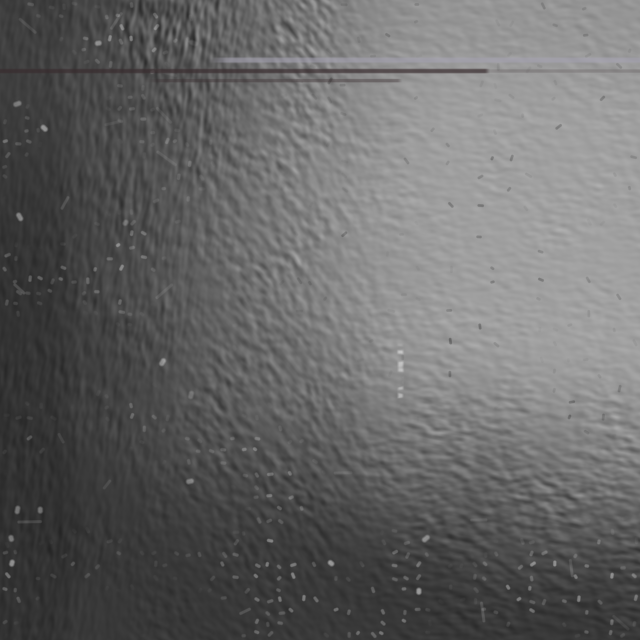
Reproduce this texture procedurally as a WebGL 1 fragment shader.

```glsl
precision highp float;
// Dark glossy sheet of wrinkled film under a soft light at the upper right.
// A broad glow is embossed with directional gradient-noise relief, then
// specks, pits, fine scratches and thin horizontal scan lines are laid on top.

uniform vec2 u_resolution;

vec2 hash2(vec2 p) {
  vec3 q = fract(p.xyx * vec3(0.1031, 0.1030, 0.0973));
  q += dot(q, q.yzx + 33.33);
  return fract((q.xx + q.yz) * q.zy);
}

vec2 direction(float angle) {
  return vec2(cos(angle), sin(angle));
}

float cornerSlope(vec2 cell, vec2 offset) {
  return dot(direction(6.2832 * hash2(cell).x), offset);
}

float gradientNoise(vec2 p) {
  vec2 i = floor(p), f = fract(p);
  vec2 u = f * f * f * (f * (f * 6.0 - 15.0) + 10.0);
  vec2 e = vec2(1.0, 0.0);
  float low = mix(cornerSlope(i, f), cornerSlope(i + e, f - e), u.x);
  float high = mix(cornerSlope(i + e.yx, f - e.yx), cornerSlope(i + 1.0, f - 1.0), u.x);
  return mix(low, high, u.y);
}

// Height of wrinkles that run along the given angle
float wrinkles(vec2 p, float angle, vec2 frequency) {
  vec2 along = direction(angle);
  vec2 q = vec2(dot(p, along), dot(p, vec2(-along.y, along.x))) * frequency + 60.0;
  return gradientNoise(q) + 0.5 * gradientNoise(q * 1.9 + 17.0);
}

// Wrinkles upright at the left, diagonal in the middle, flat at the right
float surfaceHeight(vec2 p, float upright, float flatness) {
  float diagonal = (1.0 - upright) * (1.0 - flatness);
  return upright * wrinkles(p, 1.5, vec2(32.0, 78.0))
       + diagonal * wrinkles(p, -0.9, vec2(42.0, 76.0))
       + flatness * wrinkles(p, -0.2, vec2(38.0, 80.0));
}

float segmentDistance(vec2 p, vec2 a, vec2 b) {
  vec2 ab = b - a;
  return length(p - a - ab * clamp(dot(p - a, ab) / dot(ab, ab), 0.0, 1.0));
}

// One randomly turned short stroke in a share of the grid cells
float strokes(vec2 p, float cells, float share, float reach, float radius, float seed) {
  vec2 q = p * cells, cell = floor(q);
  vec2 place = hash2(cell + seed), kind = hash2(cell + seed + 41.0);
  vec2 centre = 0.5 + 0.4 * (place - 0.5);
  vec2 arm = direction(6.2832 * kind.y) * reach * (0.3 + 0.7 * place.x);
  float d = segmentDistance(fract(q), centre - arm, centre + arm);
  float strength = step(kind.x, share) * (0.4 + 0.6 * place.y);
  return strength * (1.0 - smoothstep(radius * 0.25, radius, d));
}

// Soft horizontal line between two ends
float scanLine(vec2 p, float height, float start, float end, float halfWidth) {
  float across = 1.0 - smoothstep(halfWidth * 0.3, halfWidth, abs(p.y - height));
  float span = smoothstep(start, start + 0.04, p.x) * (1.0 - smoothstep(end - 0.01, end, p.x));
  return across * span;
}

void main() {
  vec2 p = gl_FragCoord.xy / u_resolution;

  // Broad glow with a slightly uneven border
  float mottle = gradientNoise(p * 5.0 + 3.0);
  float ripple = gradientNoise(p * vec2(34.0, 12.0) + 90.0);
  vec2 w = p + 0.03 * mottle + 0.018 * ripple;
  float fromLeft = smoothstep(0.0, 0.75, w.x);
  float fromBelow = smoothstep(0.05, 0.55, w.y + 0.15 * (p.x - 0.5));
  float glow = fromLeft * fromBelow;
  float tone = 0.195 + 0.43 * glow + 0.012 * mottle;
  tone += 0.025 * smoothstep(0.09, 0.13, w.x) * (1.0 - glow);
  tone += 0.045 * (1.0 - smoothstep(0.0, 0.3, p.x)) * smoothstep(0.5, 0.9, p.y);
  tone -= 0.04 * smoothstep(0.78, 1.0, p.y) * fromLeft;

  // Embossed relief, strongest where the glow falls off
  float lean = p.x - 0.2 * (p.y - 0.5);
  float upright = 1.0 - smoothstep(0.18, 0.42, lean);
  float flatness = smoothstep(0.45, 0.7, p.x);
  vec2 lightStep = vec2(0.0028);
  float relief = surfaceHeight(p - lightStep, upright, flatness)
               - surfaceHeight(p + lightStep, upright, flatness);
  float falloff = 4.0 * glow * (1.0 - glow);
  float patches = 0.9 + 0.7 * gradientNoise(p * 11.0 + 30.0);
  float topEdge = smoothstep(0.6, 1.0, p.y) * smoothstep(0.15, 0.25, p.x)
                * (1.0 - smoothstep(0.42, 0.58, p.x));
  tone += relief * patches * (0.045 + 0.09 * falloff + 0.09 * topEdge);

  // Bright specks on the dark parts, dark pits on the bright part
  float cluster = smoothstep(-0.1, 0.4, gradientNoise(p * 6.0 + 12.0));
  float dark = 1.0 - smoothstep(0.1, 0.5, glow);
  tone += dark * cluster * 0.3 * strokes(p, 56.0, 0.35, 0.16, 0.22, 5.0);
  tone += dark * 0.4 * strokes(p, 22.0, 0.06, 0.07, 0.13, 23.0);
  tone += dark * 0.12 * strokes(p, 14.0, 0.2, 0.26, 0.05, 71.0);
  float bright = smoothstep(0.5, 0.9, glow);
  tone -= bright * (0.3 + cluster) * 0.15 * strokes(p, 42.0, 0.22, 0.17, 0.14, 52.0);

  // Broken upright scratch
  float scratch = 1.0 - smoothstep(0.001, 0.006, abs(p.x - 0.625 + 0.004 * ripple));
  scratch *= smoothstep(0.37, 0.38, p.y) * (1.0 - smoothstep(0.45, 0.47, p.y));
  tone += 0.22 * scratch * smoothstep(-0.2, 0.3, gradientNoise(p * vec2(30.0, 110.0)));

  // Faintly tinted scan lines
  vec3 color = vec3(tone);
  vec3 brownShade = vec3(0.22, 0.17, 0.18), lavender = vec3(0.65, 0.64, 0.70);
  color = mix(color, brownShade, 0.7 * scanLine(p, 0.889, -0.1, 0.767, 0.005));
  color = mix(color, brownShade, 0.4 * scanLine(p, 0.874, 0.22, 0.63, 0.004));
  color = mix(color, lavender, 0.6 * scanLine(p, 0.906, 0.32, 1.1, 0.006));
  color = mix(color, brownShade, 0.2 * scanLine(p, 0.889, 0.74, 1.1, 0.004));
  gl_FragColor = vec4(clamp(color, 0.0, 1.0), 1.0);
}
```
